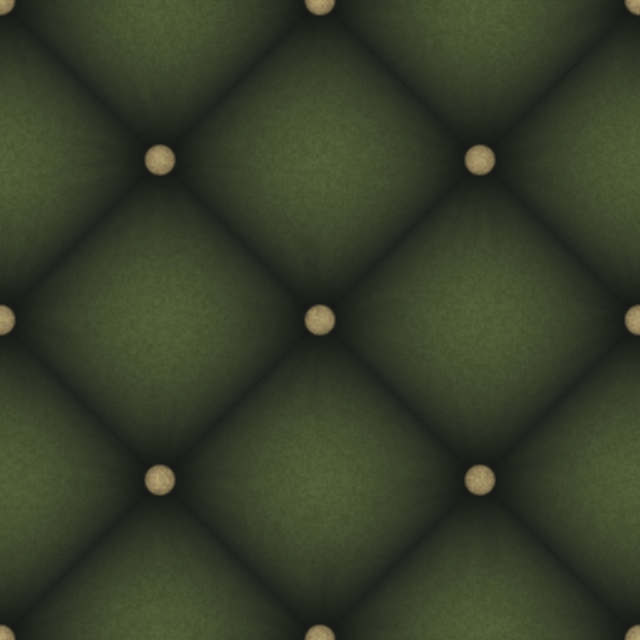
This pattern is drawn by a Shadertoy shader. Its source:

```glsl
// Diamond-tufted green upholstery: soft pillows between diagonal creases,
// with a brass button at every crossing. Works in diagonal lattice coordinates;
// wrapping value noise adds the fabric grain and the pinched folds.

#define REPEATS 2.0          // tuft periods across and down
#define BUTTON_RADIUS 0.0235
#define BUTTON_SOFTNESS 0.0035
#define PUFF 0.72            // lower is a flatter pillow with a tighter crease
#define GRAIN_CELLS 256.0
#define GRAIN_AMOUNT 0.20
#define FOLD_COUNT 44.0      // folds around each button
#define FOLD_AMOUNT 0.16
#define CREASE_COLOR vec3(0.115, 0.128, 0.112)
#define CLOTH_COLOR vec3(0.305, 0.352, 0.208)
#define BRASS_COLOR vec3(0.66, 0.59, 0.41)

const float TAU = 6.2831853;

// Integer hash of a lattice cell, 0 to 1
float hash(vec2 cell) {
    uvec2 q = uvec2(ivec2(cell)) * uvec2(1597u, 3812u) + 977u;
    uint h = (q.x ^ (q.y << 7)) * 74773u + q.y * 9277u;
    h = (h ^ (h >> 15)) * 73939u;
    h = (h ^ (h >> 13)) * 51787u;
    return float((h ^ (h >> 16)) & 65535u) / 65535.0;
}

// Value noise that wraps after the given number of cells
float wrapNoise(vec2 p, vec2 period) {
    vec2 cell = floor(p);
    vec2 f = fract(p);
    f = f * f * (3.0 - 2.0 * f);
    vec2 lo = mod(cell, period);
    vec2 hi = mod(cell + 1.0, period);
    return mix(mix(hash(lo), hash(vec2(hi.x, lo.y)), f.x),
               mix(hash(vec2(lo.x, hi.y)), hash(hi), f.x), f.y);
}

// Fabric grain, centred on zero
float grain(vec2 uv) {
    float fine = wrapNoise(uv * GRAIN_CELLS, vec2(GRAIN_CELLS));
    float coarse = wrapNoise(uv * GRAIN_CELLS * 0.5 + 0.37, vec2(GRAIN_CELLS * 0.5));
    return mix(coarse, fine, 0.62) - 0.5;
}

// Radial folds around a button, fading toward the pillow centres
float folds(vec2 offset, vec2 button) {
    float reach = length(offset);
    float turn = atan(offset.y, offset.x) / TAU + 0.5;
    float seed = dot(button, vec2(1.0, 2.0 * REPEATS)) * 3.0;
    vec2 p = vec2(turn * FOLD_COUNT, seed + reach * 3.0);
    float fold = wrapNoise(p, vec2(FOLD_COUNT, 4096.0)) - 0.5;
    return fold * smoothstep(0.06, 0.16, reach) * (1.0 - smoothstep(0.18, 0.5, reach));
}

void mainImage(out vec4 fragColor, in vec2 fragCoord) {
    vec2 uv = fragCoord / iResolution.xy;

    // Diagonal lattice: creases on whole lines, buttons on whole points
    vec2 diagonal = vec2(uv.x + uv.y, uv.x - uv.y) * REPEATS;
    vec2 nearest = floor(diagonal + 0.5);
    vec2 offset = diagonal - nearest;
    vec2 button = mod(vec2(nearest.x + nearest.y, nearest.x - nearest.y), 2.0 * REPEATS);
    float dist = length(offset) / (sqrt(2.0) * REPEATS);

    // Pillow height sets the light
    vec2 arch = abs(sin(diagonal * TAU * 0.5));
    float height = pow(arch.x * arch.y + 0.002, PUFF);
    float light = height * (1.0 + FOLD_AMOUNT * 2.0 * folds(offset, button));
    vec3 color = mix(CREASE_COLOR, CLOTH_COLOR, light);
    color *= 1.0 + GRAIN_AMOUNT * grain(uv) * (0.35 + 0.65 * height);

    // Dark dimple under the button
    color *= 1.0 - 0.32 * exp(-pow(dist / 0.052, 2.0));

    // Domed button with a soft rim
    float dome = clamp(dist / BUTTON_RADIUS, 0.0, 1.0);
    vec3 brass = BRASS_COLOR * (1.0 - 0.30 * dome * dome) * (1.0 + 0.25 * grain(uv));
    float softness = max(BUTTON_SOFTNESS, 0.75 / iResolution.y);
    float cover = 1.0 - smoothstep(-softness, softness, dist - BUTTON_RADIUS);
    color = mix(color, brass, cover);

    fragColor = vec4(color, 1.0);
}
```
